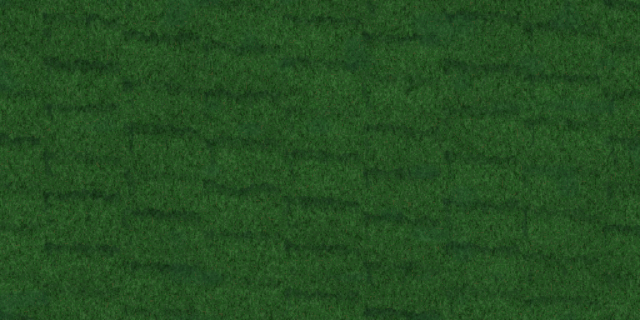
Write a WebGL 1 fragment shader that draws this texture.

```glsl
precision highp float;
// Green turf: crisp grass grain over 8 by 7 staggered clumps with ragged shadows.
uniform vec2 u_resolution;

float hash(vec2 p) {
  vec3 q = fract(vec3(p.xyx) * 0.1031);
  q += dot(q, q.yzx + 33.33);
  return fract((q.x + q.y) * q.z);
}

float noise(vec2 p) {
  vec2 i = floor(p), f = fract(p);
  f = f * f * (3.0 - 2.0 * f);
  return mix(mix(hash(i), hash(i + vec2(1.0, 0.0)), f.x),
             mix(hash(i + vec2(0.0, 1.0)), hash(i + vec2(1.0, 1.0)), f.x), f.y);
}

// Short upright blades with a crisp speckle
float blades(vec2 p) {
  vec2 q = p + vec2((noise(p * 24.0) - 0.5) * 0.012, 0.0);
  float fine = noise(q * vec2(215.0, 135.0));
  float coarse = noise(q * vec2(115.0, 75.0) + 37.0);
  float speckle = noise(p * 256.0 + 90.5);
  return 0.1 + fine * 0.30 + coarse * 0.22 + speckle * 0.28;
}

// Shadow of the clump grid: x is darkness, y is the lit crown below it
vec2 clumps(vec2 p) {
  vec2 grid = vec2(p.x * 4.0 - 0.52, p.y * 7.0);
  float column = floor(grid.x);
  grid.y += fract(column * 0.38 + 0.25 * hash(vec2(column, 5.0)));
  vec2 id = floor(grid), f = fract(grid);
  float ragged = noise(p * vec2(95.0, 45.0)) - 0.5;
  float wave = noise(p * vec2(20.0, 12.0) + 11.0) - 0.5;

  // Horizontal shadow, sharp above and fading downward
  float depth = 1.0 - f.y - 0.10 * f.x - 0.16 * (hash(id + 3.0) - 0.5);
  float d = depth - 0.22 + ragged * 0.14 + wave * 0.12;
  float ends = smoothstep(0.0, 0.04, f.x) * smoothstep(1.0, 0.96, f.x);
  float band = smoothstep(-0.09, -0.03, d) * smoothstep(0.22, 0.0, d);
  band *= ends * (0.25 + 0.65 * hash(id + 17.0));
  band *= 0.65 + 0.35 * smoothstep(0.25, 0.6, noise(p * vec2(40.0, 25.0) + 5.0));

  // Broken upright wisps on the left flank and in the middle
  float lean = ragged * 0.10 + wave * 0.14 + 0.08 * (f.y - 0.5);
  float side = min(abs(f.x - 0.09 + lean), abs(f.x - 0.56 - lean) + 0.02);
  float flank = smoothstep(0.065, 0.01, side) * smoothstep(0.06, 0.25, f.y)
              * smoothstep(0.92, 0.7, f.y) * (0.3 + 0.7 * hash(id + 29.0));
  flank *= smoothstep(0.35, 0.6, noise(p * vec2(65.0, 40.0) + 7.0));

  float crown = smoothstep(0.35, 0.5, depth) * smoothstep(0.95, 0.6, depth);
  return vec2(clamp(band + flank * 0.7, 0.0, 1.0), crown * ends);
}

void main() {
  vec2 p = gl_FragCoord.xy / u_resolution.y;
  float grass = blades(p);
  vec2 clump = clumps(p);

  // Blade tones from root to tip
  vec3 color = mix(vec3(0.09, 0.22, 0.07), vec3(0.14, 0.31, 0.125),
                   smoothstep(0.2, 0.5, grass));
  color = mix(color, vec3(0.20, 0.39, 0.18), smoothstep(0.47, 0.78, grass));

  // Single blades shift between pure green and grey green
  float grey = noise(p * 256.0 + 310.5) - 0.4;
  color += grey * vec3(0.045, -0.015, 0.04);

  // Broad uneven growth and clump lighting
  color *= 0.95 + 0.09 * noise(p * 7.0 + 50.0) + 0.04 * clump.y;
  color *= 1.0 - clump.x * vec3(0.32, 0.28, 0.18);

  // Cool patches and sparse dry flecks
  float cool = smoothstep(0.70, 0.92, noise(p * vec2(9.0, 15.0) + 70.0));
  color = mix(color, vec3(0.11, 0.28, 0.18), cool * 0.25);
  float dry = smoothstep(0.86, 0.96, noise(p * vec2(170.0, 150.0) + 210.0));
  color = mix(color, vec3(0.30, 0.31, 0.16), dry * 0.5 * (1.0 - clump.x));

  gl_FragColor = vec4(color, 1.0);
}
```
